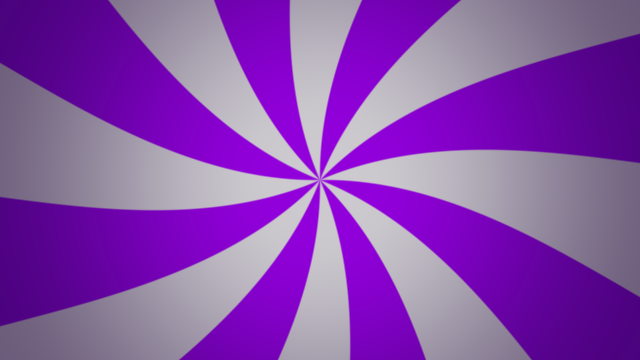
Write a WebGL 2 fragment shader that draws this background.

```glsl
#version 300 es
precision highp float;
// Swirling sunburst: purple and silver blades curl out of the centre.
// The polar angle is twisted by a falloff of the radius, cut into equal
// blades by a sine, then each colour fades outwards into a vignette.

uniform vec2 u_resolution;
out vec4 outColor;

// Lengths are in canvas heights, angles in radians.
const float BLADE_PAIRS = 8.0;
const float TWIST_ANGLE = 0.410;   // twist at the centre
const float TWIST_RADIUS = 1.39;   // radius where the twist ends
const float EDGE_SOFTNESS = 0.0032;
const float VIGNETTE_START = 0.10;
const float VIGNETTE_END = 1.05;

const vec3 PURPLE_CENTRE = vec3(0.57, 0.00, 0.86);
const vec3 PURPLE_RIM = vec3(0.29, 0.01, 0.49);
const vec3 SILVER_CENTRE = vec3(0.80, 0.79, 0.81);
const vec3 SILVER_RIM = vec3(0.42, 0.36, 0.48);

// Coverage of the purple blades, with an edge of even width at any radius.
float bladeCoverage(vec2 p, float radius, float edge) {
    float falloff = max(1.0 - radius / TWIST_RADIUS, 0.0);
    float angle = atan(p.y, p.x) - TWIST_ANGLE * falloff * falloff;

    // Gradient length of the twisted angle turns the wave into a distance.
    float radialSlope = 2.0 * TWIST_ANGLE * falloff / TWIST_RADIUS;
    float slope = length(vec2(1.0 / max(radius, 1e-4), radialSlope));
    float signedDistance = sin(BLADE_PAIRS * angle) / (BLADE_PAIRS * slope);
    return smoothstep(-edge, edge, signedDistance);
}

void main() {
    vec2 p = (gl_FragCoord.xy - 0.5 * u_resolution) / u_resolution.y;
    float radius = length(p);
    float edge = max(EDGE_SOFTNESS, 0.75 / u_resolution.y);

    // Vignette tints each blade colour separately.
    float shade = smoothstep(VIGNETTE_START, VIGNETTE_END, radius);
    vec3 purple = mix(PURPLE_CENTRE, PURPLE_RIM, shade);
    vec3 silver = mix(SILVER_CENTRE, SILVER_RIM, shade);

    vec3 color = mix(silver, purple, bladeCoverage(p, radius, edge));
    outColor = vec4(color, 1.0);
}
```
